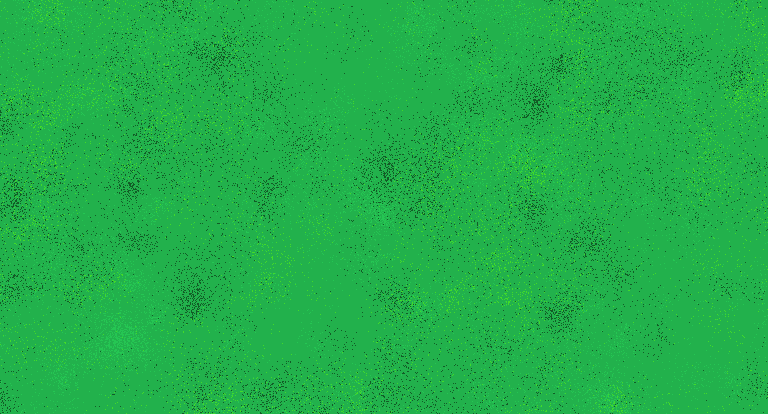
A Shadertoy shader for this texture:

```glsl
// Integer hash: cell and layer to a value in 0..1
float hash(vec2 cell, float layer) {
    uvec3 h = uvec3(ivec3(vec3(cell, layer)) + 1024);
    h = h * 1664525u + 1013904223u;
    h.x += h.y * h.z; h.y += h.z * h.x; h.z += h.x * h.y;
    h ^= h >> 16u;
    h.x += h.y * h.z; h.y += h.z * h.x; h.z += h.x * h.y;
    return float(h.x >> 8u) / 16777216.0;
}

float valueNoise(vec2 p, float layer) {
    vec2 i = floor(p), f = fract(p);
    f = f * f * (3.0 - 2.0 * f);
    return mix(mix(hash(i, layer), hash(i + vec2(1, 0), layer), f.x),
               mix(hash(i + vec2(0, 1), layer), hash(i + vec2(1, 1), layer), f.x), f.y);
}

// Soft round bursts with random centre, radius and strength
float sprayPuffs(vec2 p, float layer) {
    vec2 home = floor(p);
    float total = 0.0;
    for (int y = -1; y <= 1; y++)
    for (int x = -1; x <= 1; x++) {
        vec2 cell = home + vec2(x, y);
        vec2 centre = cell + vec2(hash(cell, layer), hash(cell, layer + 1.0));
        float radius = mix(0.25, 0.48, hash(cell, layer + 2.0));
        float strength = pow(hash(cell, layer + 3.0), 3.0);
        vec2 d = (p - centre) / radius;
        total += strength * exp(-dot(d, d));
    }
    return total;
}

// Chance of a speck: puffs over broad, uneven sweeps
float speckDensity(vec2 p, float layer) {
    float sweep = smoothstep(0.2, 0.8, 0.6 * valueNoise(p * 7.0, layer + 4.0)
                                     + 0.4 * valueNoise(p * 19.0, layer + 5.0));
    vec2 wobble = vec2(valueNoise(p * 40.0, layer + 6.0), valueNoise(p * 40.0, layer + 7.0));
    float puffs = sprayPuffs(p * 17.0 + 0.5 * wobble, layer);
    return 0.045 * sweep * sweep + puffs * (0.08 + 0.32 * sweep);
}

void mainImage(out vec4 fragColor, in vec2 fragCoord) {
    vec2 p = fragCoord / iResolution.x;

    vec3 baseGreen = vec3(0.133, 0.694, 0.298);
    vec3 darkGreen = vec3(0.07, 0.36, 0.15);
    vec3 lightGreen = vec3(0.145, 0.775, 0.325);
    vec3 limeGreen = vec3(0.26, 0.86, 0.16);

    float dark = speckDensity(p, 10.0);
    float light = 1.3 * speckDensity(p, 30.0);
    float lime = 0.7 * speckDensity(p, 50.0);

    // Square specks, weighted by their overlap with the pixel
    vec2 q = p * 768.0;
    float halfPixel = 384.0 / iResolution.x;
    vec3 sum = vec3(0.0);
    float weightSum = 0.0;
    for (int y = -2; y <= 2; y++)
    for (int x = -2; x <= 2; x++) {
        vec2 cell = floor(q) + vec2(x, y);
        vec2 overlap = max(min(q + halfPixel, cell + 1.0) - max(q - halfPixel, cell), 0.0);
        float weight = overlap.x * overlap.y;

        vec3 color = baseGreen;
        if (hash(cell, 70.0) < light) color = lightGreen;
        if (hash(cell, 71.0) < lime) color = limeGreen;
        if (hash(cell, 72.0) < dark) color = darkGreen;
        sum += weight * color;
        weightSum += weight;
    }
    fragColor = vec4(sum / weightSum, 1.0);
}
```
